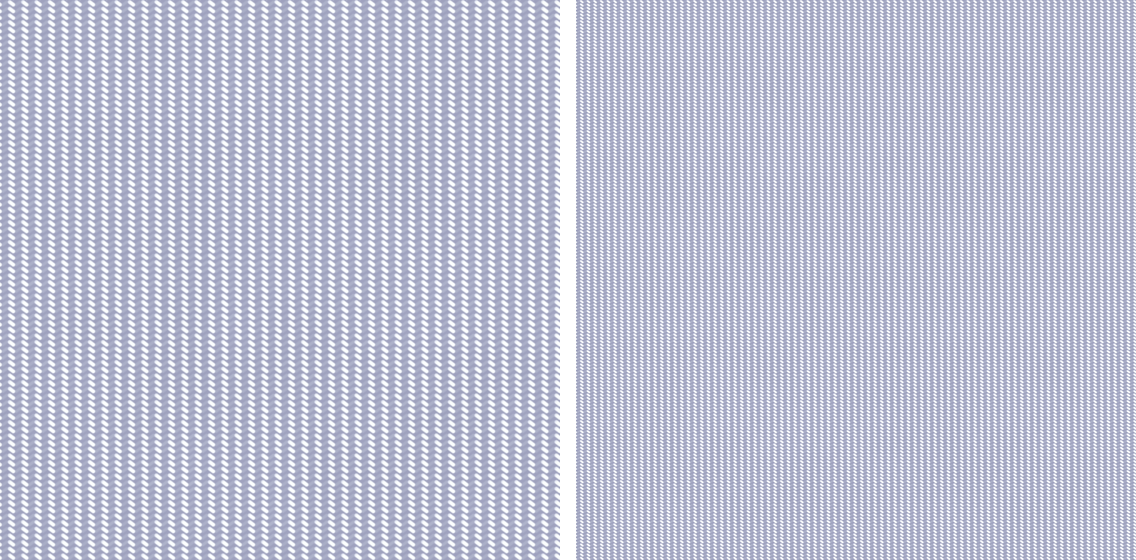
Left: one tile. Right: repeated 2 by 2.
This pattern is drawn by a Shadertoy shader. Its source:

```glsl
// Fine knit fabric: white slanted stitches in columns on a dusty blue ground.
#define STITCHES 84.0      // stitches down; also white plus blue columns across
#define SHIFT vec2(0.78, 0.0)
#define SLANT vec2(0.80, 0.60)
#define HALF_LENGTH 0.34
#define WHITE_RADIUS 0.28
#define BLUE_RADIUS 0.22
#define SOFTNESS 0.15
#define WEAR 0.012
#define GROUND vec3(0.625, 0.637, 0.748)
#define BLUE vec3(0.685, 0.705, 0.795)
#define WHITE vec3(0.99, 1.0, 1.0)
#define SHADE vec3(0.86, 0.88, 0.95)

float hash(vec2 p) {
    return fract(sin(dot(p, vec2(127.1, 311.7))) * 43758.5453);
}

// Value noise that wraps after the given whole number of cells.
float wrappedNoise(vec2 p, float period) {
    vec2 i = floor(p);
    vec2 f = fract(p);
    f = f * f * (3.0 - 2.0 * f);
    float a = hash(mod(i, period));
    float b = hash(mod(i + vec2(1, 0), period));
    float c = hash(mod(i + vec2(0, 1), period));
    float d = hash(mod(i + vec2(1, 1), period));
    return mix(mix(a, b, f.x), mix(c, d, f.x), f.y);
}

// Distance to a rounded bar centred on the origin.
float capsule(vec2 p, vec2 axis, float radius) {
    float along = clamp(dot(p, axis), -HALF_LENGTH, HALF_LENGTH);
    return length(p - axis * along) - radius;
}

void mainImage(out vec4 fragColor, in vec2 fragCoord) {
    vec2 uv = fragCoord / iResolution.xy;
    vec2 p = uv * STITCHES + SHIFT;
    vec2 cell = floor(p);
    float soft = max(SOFTNESS, 0.7 * STITCHES / iResolution.y);

    float blueCover = 0.0;
    float whiteCover = 0.0;
    vec3 whiteColor = WHITE;

    // Neighbouring stitches overlap the cell borders.
    for (int y = -1; y <= 1; y++) {
        for (int x = -1; x <= 1; x++) {
            vec2 id = cell + vec2(x, y);
            vec2 local = p - id - 0.5;
            float rnd = hash(mod(id, STITCHES));
            bool isWhite = mod(id.x, 2.0) < 0.5;
            vec2 axis = isWhite ? SLANT * vec2(1, -1) : SLANT;
            float radius = isWhite ? WHITE_RADIUS : BLUE_RADIUS;
            float cover = 1.0 - smoothstep(-soft, soft, capsule(local, axis, radius));

            if (!isWhite) {
                blueCover = max(blueCover, cover * mix(0.65, 1.0, rnd));
            } else if (cover > whiteCover) {
                // The upper end tucks under the stitch above.
                float tuck = smoothstep(0.15, 0.65, -dot(local, axis));
                whiteCover = cover;
                whiteColor = mix(WHITE, SHADE, tuck * mix(0.6, 1.0, rnd));
            }
        }
    }

    // Layers, then faint cloudy wear.
    vec3 color = mix(GROUND, BLUE, blueCover);
    color = mix(color, whiteColor, whiteCover);
    color += WEAR * (wrappedNoise(uv * 12.0, 12.0) - 0.5);
    fragColor = vec4(clamp(color, 0.0, 1.0), 1.0);
}
```
